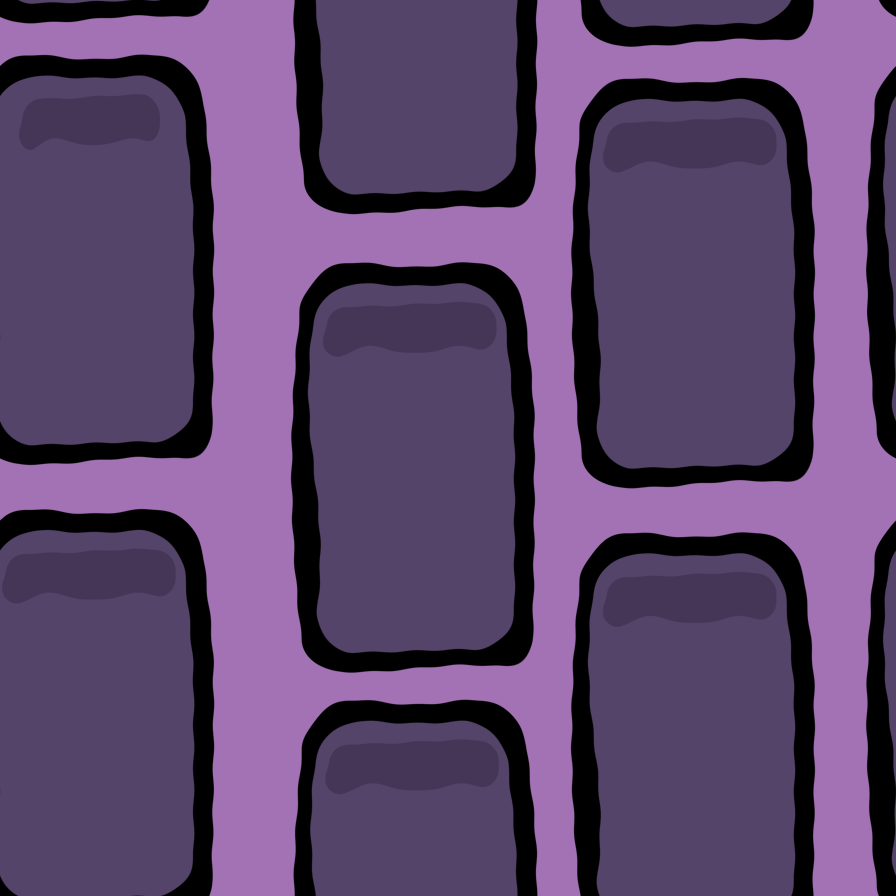
A WebGL 2 fragment shader for this pattern:

```glsl
#version 300 es
precision highp float;

uniform vec2 u_resolution;
out vec4 fragColor;

const float TILE = 768.0; // design units across the canvas
const vec3 MORTAR = vec3(0.641, 0.447, 0.706);
const vec3 OUTLINE = vec3(0.0);
const vec3 BRICK = vec3(0.333, 0.267, 0.412);
const vec3 SHADE = vec3(0.271, 0.208, 0.337);

// Rounded box given by its low and high corners
float roundBox(vec2 p, vec2 low, vec2 high, float radius) {
    vec2 d = abs(p - 0.5 * (low + high)) - 0.5 * (high - low) + radius;
    return length(max(d, 0.0)) + min(max(d.x, d.y), 0.0) - radius;
}

// Hand-drawn outer contour: bulging left side, tapered top
float outerShape(vec2 p) {
    float v = clamp(p.y / 175.0, -1.0, 1.0);
    float left = -104.0 + 12.0 * v * v;
    float right = 95.0 + 9.0 * smoothstep(-1.0, -0.2, v) - 2.0 * v * v;
    float top = -174.0 + 2.0 * cos(0.06 * p.x);
    float bottom = 172.0 - 3.0 * sin(0.033 * p.x);
    float radius = mix(37.0, 26.0, smoothstep(-0.5, 0.5, v));
    return roundBox(p, vec2(left, top), vec2(right, bottom), radius);
}

// Inner face, leaning so that the outline changes width
float innerShape(vec2 p) {
    float v = clamp(p.y / 175.0, -1.0, 1.0);
    float left = -84.5 + 5.0 * sin(3.9 * v - 0.1);
    float right = 75.0 + 12.0 * smoothstep(-1.1, -0.1, v);
    float top = -157.0 + cos(0.06 * p.x);
    float bottom = 157.0 - 1.2 * sin(0.033 * p.x);
    return roundBox(p, vec2(left, top), vec2(right, bottom), 36.0);
}

// Wavy brush stroke under the top edge, drooping at its left end
float strokeShape(vec2 p) {
    float left = -77.0 + 0.25 * max(-112.0 - p.y, 0.0);
    float top = -140.0 - 1.7 * sin(0.035 * p.x);
    float droop = 5.0 * (1.0 - smoothstep(-70.0, -38.0, p.x));
    float bottom = -101.0 + 3.0 * cos(0.08 * (p.x - 2.0)) + droop;
    return roundBox(p, vec2(left, top), vec2(71.0, bottom), 16.0);
}

float coverage(float d, float pixel) {
    return 1.0 - smoothstep(-0.8 * pixel, 0.8 * pixel, d);
}

void main() {
    vec2 p = gl_FragCoord.xy / u_resolution * TILE;
    p.y = TILE - p.y;
    float pixel = TILE / min(u_resolution.x, u_resolution.y);
    vec3 color = MORTAR;

    // Three staggered columns of two bricks, wrapping at the canvas edges
    vec3 columnX = vec3(79.0, 354.0, 594.0);
    vec3 upperY = vec3(223.0, 401.0, 243.0);
    vec3 lowerY = vec3(612.5, 776.0, 632.5);
    for (int i = 0; i < 6; i++) {
        int column = i % 3;
        bool lower = i >= 3;
        vec2 center = vec2(columnX[column], lower ? lowerY[column] : upperY[column]);
        if (lower && column == 1) center.x += 2.0;
        vec2 q = mod(p - center + 0.5 * TILE, TILE) - 0.5 * TILE;

        // Slight waver of the pen
        vec2 inked = q + 0.6 * sin(q.yx * 0.17 + vec2(0.0, 1.3));
        color = mix(color, OUTLINE, coverage(outerShape(inked), pixel));
        color = mix(color, BRICK, coverage(innerShape(inked), pixel));

        // One brick carries a shorter stroke
        float stretch = i == 0 ? 0.81 : 1.0;
        float stroke = strokeShape(vec2(inked.x / stretch, inked.y));
        color = mix(color, SHADE, coverage(stroke, pixel));
    }
    fragColor = vec4(color, 1.0);
}
```
